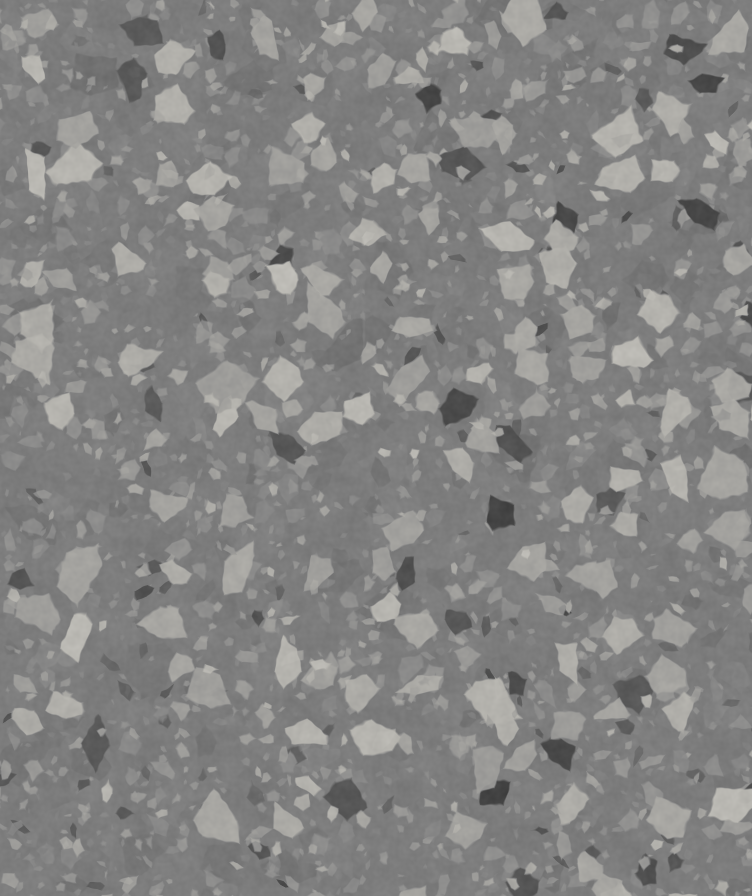
Write a WebGL 1 fragment shader that draws this texture.

```glsl
precision highp float;

uniform vec2 u_resolution;

vec3 hash3(vec2 p) {
  vec3 q = fract(p.xyx * vec3(0.1031, 0.1030, 0.0973));
  q += dot(q, q.yxz + 33.33);
  return fract((q.xxy + q.yzz) * q.zyx);
}

float gradientDot(vec2 cell, vec2 offset) {
  float angle = 6.2832 * hash3(cell + 217.0).x;
  return dot(vec2(cos(angle), sin(angle)), offset);
}

float gradientNoise(vec2 p) {
  vec2 i = floor(p), f = fract(p);
  vec2 u = f * f * f * (f * (f * 6.0 - 15.0) + 10.0);
  float low = mix(gradientDot(i, f), gradientDot(i + vec2(1, 0), f - vec2(1, 0)), u.x);
  float high = mix(gradientDot(i + vec2(0, 1), f - vec2(0, 1)), gradientDot(i + 1.0, f - 1.0), u.x);
  return mix(low, high, u.y);
}

// Irregular stone: a stretched intersection of five jittered half planes
float chipDistance(vec2 d, float radius, vec2 id, float stretch) {
  vec3 shape = hash3(id + 71.3);
  float turn = 6.2832 * shape.x;
  float c = cos(turn), s = sin(turn);
  d = mat2(c, -s, s, c) * d;
  d.y *= 1.0 + stretch * shape.y;
  float dist = -10.0;
  for (int i = 0; i < 5; i++) {
    vec3 side = hash3(id + 13.7 * float(i + 1));
    float angle = 1.2566 * (float(i) + 0.65 * (side.x - 0.5));
    dist = max(dist, dot(d, vec2(cos(angle), sin(angle))) - radius * mix(0.55, 1.1, side.y));
  }
  return dist;
}

// Scatters chips over a jittered grid and paints them onto the given grey
float scatter(float grey, vec2 p, float scale, float density, vec2 radii,
              vec2 tones, float opacity, float stretch, float seed) {
  vec2 g = p * scale + seed;
  vec2 base = floor(g);
  float blur = 0.0016 * scale;
  float rough = 0.0035 * scale * gradientNoise(p * 90.0 + seed);
  float veins = gradientNoise(p * 75.0 + seed * 2.0);
  for (int y = -1; y <= 1; y++) {
    for (int x = -1; x <= 1; x++) {
      vec2 id = base + vec2(float(x), float(y));
      vec3 place = hash3(id + seed);
      vec3 look = hash3(id + seed + 41.9);
      vec2 d = g - id - 0.5 - 0.7 * (place.xy - 0.5);
      float radius = mix(radii.x, radii.y, look.x);
      float dist = chipDistance(d, radius, id + seed, stretch) + rough;
      float cover = 1.0 - smoothstep(-blur, blur, dist);
      float tone = mix(tones.x, tones.y, look.y) + 0.035 * veins;
      grey = mix(grey, tone, cover * step(place.z, density) * mix(opacity, 1.0, look.z));
    }
  }
  return grey;
}

void main() {
  vec2 p = gl_FragCoord.xy / u_resolution.y;

  // Cement matrix with soft mottling
  float grey = 0.488 + 0.03 * gradientNoise(p * 22.0) + 0.025 * gradientNoise(p * 85.0 + 9.0);

  // Faint grey stones sunk in the matrix
  grey = scatter(grey, p, 15.0, 0.65, vec2(0.3, 0.5), vec2(0.435, 0.515), 0.5, 0.5, 11.0);
  grey = scatter(grey, p, 27.0, 0.4, vec2(0.25, 0.45), vec2(0.43, 0.54), 0.5, 0.6, 29.0);

  // Fine crumbs and dark slivers
  grey = scatter(grey, p, 75.0, 0.32, vec2(0.2, 0.5), vec2(0.49, 0.64), 0.5, 1.0, 53.0);
  grey = scatter(grey, p, 34.0, 0.09, vec2(0.2, 0.42), vec2(0.28, 0.4), 0.6, 1.8, 83.0);

  // Medium translucent chips
  grey = scatter(grey, p, 32.0, 0.36, vec2(0.25, 0.48), vec2(0.54, 0.67), 0.5, 0.8, 107.0);

  // Large dark chips, then large pale chips
  grey = scatter(grey, p, 15.0, 0.22, vec2(0.2, 0.37), vec2(0.25, 0.36), 0.9, 0.6, 139.0);
  grey = scatter(grey, p, 18.0, 0.42, vec2(0.3, 0.5), vec2(0.62, 0.74), 0.85, 0.7, 173.0);

  // Small bright fragments lying on top
  grey = scatter(grey, p, 48.0, 0.13, vec2(0.25, 0.45), vec2(0.6, 0.74), 0.6, 0.9, 211.0);

  // Surface grain and the warmer cast of pale stone
  grey += 0.018 * gradientNoise(p * 190.0);
  vec3 warmth = vec3(0.003, -0.003, -0.025) * smoothstep(0.5, 0.73, grey);
  gl_FragColor = vec4(vec3(grey) + warmth, 1.0);
}
```
